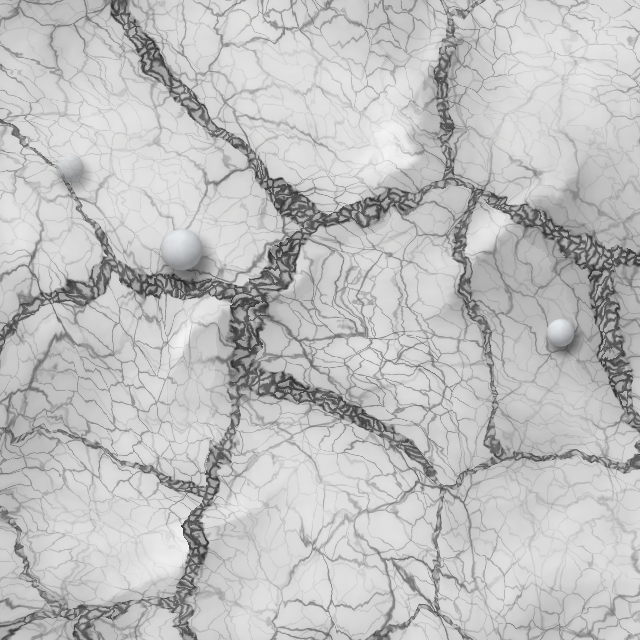
Give the GLSL for this texture, as a three.js fragment shader.

```glsl
// White marble with gritty grey veins, hairline cracks, raised ridges and three pearls.
varying vec2 vUv;

const vec3 STONE_TINT = vec3(0.997, 1.0, 0.996);
const float STONE_LIGHT = 0.885;
const float STONE_CLOUD = 0.755;
const float GRIT_DARK = 0.31;
const float GRIT_LIGHT = 0.67;
const float CRACK_TONE = 0.36;
const float VEIN_SCALE = 2.8;      // large cells across the canvas
const float VEIN_MIN = 0.003;      // half widths of the veins
const float VEIN_MAX = 0.019;
const float CRACK_SCALE = 6.5;     // cells across, coarsest crack layer
const float CRACK_WIDTH = 0.0046;
const float CRACK_SLANT = 1.35;    // stretch of the cracks along the diagonal
const float GRIT_SCALE = 75.0;
const float RIDGE_WIDTH = 0.024;
const mat2 TURN = mat2(0.8, 0.6, -0.6, 0.8);

vec2 hash2(vec2 p) {
  return fract(sin(vec2(dot(p, vec2(127.1, 311.7)), dot(p, vec2(269.5, 183.3)))) * 43758.5);
}

// Layered sines, each octave turned and bent by the last; about -1 to 1
float layered(vec2 p) {
  float sum = 0.0;
  float amp = 0.5;
  for (int i = 0; i < 6; i++) {
    p = TURN * p * 1.87 + 1.3;
    p += 0.6 * sin(p.yx);
    sum += amp * sin(p.x) * sin(p.y + 0.7);
    amp *= 0.55;
  }
  return sum;
}

vec2 bend(vec2 p) {
  return vec2(layered(p), layered(p + 17.3));
}

// Cellular noise: distance to the border between the two nearest seeds
float cellBorder(vec2 p) {
  vec2 cell = floor(p);
  vec2 nearest = vec2(4.0);
  vec2 second = vec2(4.0);
  for (int y = -1; y <= 1; y++) {
    for (int x = -1; x <= 1; x++) {
      vec2 id = cell + vec2(float(x), float(y));
      vec2 toSeed = id + hash2(id) - p;
      float d = dot(toSeed, toSeed);
      if (d < dot(nearest, nearest)) {
        second = nearest;
        nearest = toSeed;
      } else if (d < dot(second, second)) {
        second = toSeed;
      }
    }
  }
  return dot(0.5 * (nearest + second), normalize(second - nearest));
}

// Raised ridge from a to b: x is the lit crest, y the shadow on its right
vec2 ridge(vec2 p, vec2 a, vec2 b) {
  vec2 along = normalize(b - a);
  float t = dot(p - a, along);
  float len = length(b - a);
  float side = dot(p - a, vec2(along.y, -along.x));
  float taper = smoothstep(0.0, 0.09, t) * (1.0 - smoothstep(len - 0.09, len, t));
  float crest = exp(-side * side / (RIDGE_WIDTH * RIDGE_WIDTH));
  float fall = max(side - RIDGE_WIDTH, 0.0);
  float shadow = smoothstep(0.7, 1.3, side / RIDGE_WIDTH) * exp(-fall / 0.06);
  return vec2(crest, shadow) * taper;
}

// Ball lit from above left, with a soft shadow below
vec3 pearl(vec3 color, vec2 uv, vec2 center, float radius, float gain) {
  vec2 p = (uv - center) / radius;
  float dropShadow = 1.0 - smoothstep(0.45, 1.6, length(p - vec2(0.3, -0.55)));
  color *= 1.0 - 0.48 * dropShadow * gain;
  float r = length(p);
  vec3 normal = vec3(p, sqrt(max(1.0 - r * r, 0.0)));
  float light = max(dot(normal, normalize(vec3(-0.3, 0.65, 0.75))), 0.0);
  float tone = 0.55 + 0.36 * light + 0.025 * layered(p * 3.0);
  vec3 ball = tone * vec3(0.985, 1.0, 1.015);
  return mix(color, ball, gain * (1.0 - smoothstep(0.93, 1.03, r)));
}

void main() {
  vec2 uv = vUv;
  vec2 rough = uv + 0.05 * bend(uv * 5.0);
  rough += 0.009 * bend(uv * 21.0);

  // Cloudy stone
  float cloud = smoothstep(-0.3, 0.8, layered(uv * 3.0 + 4.0));
  float tone = mix(STONE_LIGHT, STONE_CLOUD, cloud) + 0.022 * layered(uv * 18.0);

  // Crumpled ridges
  vec2 relief = ridge(rough, vec2(0.54, 0.69), vec2(0.72, 1.02))
              + ridge(rough, vec2(0.63, 0.51), vec2(0.93, 0.77))
              + ridge(rough, vec2(0.24, 0.44), vec2(0.52, 0.60))
              + 0.7 * ridge(rough, vec2(0.08, 0.02), vec2(0.44, 0.26));
  float crumple = layered(rough * 17.0);
  tone += relief.x * (0.055 + 0.05 * crumple) - 0.13 * relief.y;

  // Large veins, swelling and thinning along their length
  float veinDist = cellBorder(rough * VEIN_SCALE + 3.0) / VEIN_SCALE;
  float swell = smoothstep(-0.45, 0.45, layered(uv * 3.5 + 9.0));
  float veinWidth = mix(VEIN_MIN, VEIN_MAX, swell);
  float halo = exp(-veinDist / 0.045) * (0.35 + 0.65 * swell);
  tone -= 0.10 * halo;

  // Crack layers, finer and fainter, denser close to the veins
  vec2 slanted = TURN * rough * vec2(1.0, CRACK_SLANT);
  float scale = CRACK_SCALE;
  float width = CRACK_WIDTH;
  float strength = 0.75;
  for (int i = 0; i < 3; i++) {
    float layer = float(i);
    float d = cellBorder(slanted * scale + 11.0 * layer) / scale;
    float patchy = smoothstep(-0.15, 0.5, layered(uv * 4.0 + 6.1 * layer));
    float amount = strength * clamp(0.14 + 0.75 * patchy + 0.7 * halo, 0.0, 1.0);
    amount *= 1.0 - 0.75 * clamp(relief.x, 0.0, 1.0);
    float line = 1.0 - smoothstep(0.0, width, d);
    tone -= 0.06 * amount * exp(-d / (3.0 * width));
    tone = mix(tone, CRACK_TONE, amount * line);
    scale *= 1.95;
    width *= 0.72;
    strength *= 0.86;
  }

  // Gritty filling of the veins, with a dark rim
  float grain = cellBorder((rough + 0.006 * bend(uv * 40.0)) * GRIT_SCALE);
  float grit = mix(GRIT_DARK, GRIT_LIGHT, smoothstep(0.02, 0.36, grain));
  grit += 0.12 * layered(rough * 34.0);
  grit -= 0.13 * smoothstep(0.55, 0.95, veinDist / veinWidth);
  float vein = 1.0 - smoothstep(veinWidth * 0.8, veinWidth + 0.002, veinDist);
  tone = mix(tone, grit, vein * (0.7 + 0.3 * swell));

  vec3 color = clamp(tone, 0.2, 0.95) * STONE_TINT;
  color = pearl(color, uv, vec2(0.284, 0.610), 0.033, 1.0);
  color = pearl(color, uv, vec2(0.876, 0.480), 0.022, 1.0);
  color = pearl(color, uv, vec2(0.109, 0.738), 0.022, 0.6);
  gl_FragColor = vec4(color, 1.0);
}
```
